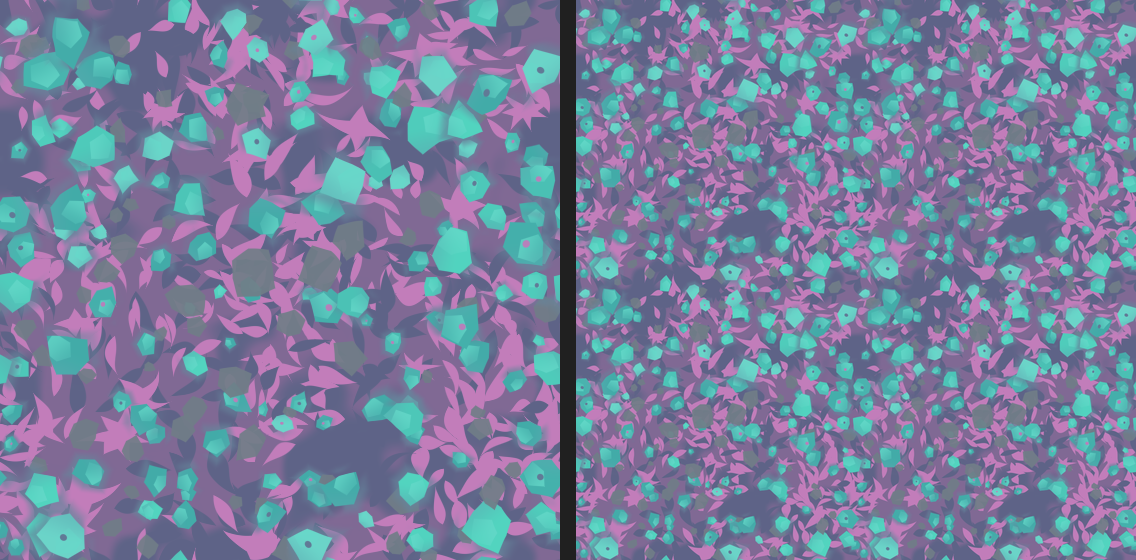
Left: one tile. Right: repeated 2 by 2.
Give the GLSL for this pattern, as a WebGL 1 fragment shader.

```glsl
precision highp float;
uniform vec2 u_resolution;

const float TAU = 6.2831853;

float hash(vec2 p, float seed) {
  return fract(sin(dot(p, vec2(127.1, 311.7)) + seed * 74.7) * 43758.5453);
}

// Value noise that wraps after n cells
float wrapNoise(vec2 uv, float n, float seed) {
  vec2 cell = floor(uv * n), f = fract(uv * n);
  f = f * f * (3.0 - 2.0 * f);
  vec2 a = mod(cell, n), b = mod(cell + 1.0, n);
  return mix(mix(hash(a, seed), hash(vec2(b.x, a.y), seed), f.x),
             mix(hash(vec2(a.x, b.y), seed), hash(b, seed), f.x), f.y);
}

vec2 direction(float angle) { return vec2(cos(angle), sin(angle)); }

vec2 rotate(vec2 p, float angle) {
  vec2 d = direction(angle);
  return vec2(d.x * p.x + d.y * p.y, d.x * p.y - d.y * p.x);
}

float fill(float d, float n) {
  float soft = n * max(0.0011, 0.75 / u_resolution.y);
  return 1.0 - smoothstep(-soft, soft, d);
}

// Irregular polygon of unit size; notch pulls in every second corner
float corner(float k, float notch, vec2 id, float seed) {
  return mix(0.62, 1.0, hash(id, seed + k * 1.37)) * mix(1.0, notch, mod(k, 2.0));
}

float polygon(vec2 p, float sides, float notch, vec2 id, float seed) {
  float k = floor((atan(p.y, p.x) / TAU + 0.5) * sides);
  vec2 a = corner(mod(k, sides), notch, id, seed) * direction((k / sides - 0.5) * TAU);
  vec2 b = corner(mod(k + 1.0, sides), notch, id, seed) * direction(((k + 1.0) / sides - 0.5) * TAU);
  vec2 e = b - a;
  return (e.y * (p.x - a.x) - e.x * (p.y - a.y)) / length(e);
}

// Curved pointed slivers, gathered in drifts
float leaves(vec2 uv, float n, float seed, float density) {
  float ink = 0.0;
  for (int j = -1; j <= 1; j++) for (int i = -1; i <= 1; i++) {
    vec2 cell = floor(uv * n) + vec2(i, j), id = mod(cell, n);
    vec2 center = cell + vec2(hash(id, seed), hash(id, seed + 1.0));
    float drift = 0.7 * wrapNoise(center / n, 6.0, seed + 2.0) + 0.3 * hash(id, seed + 3.0);
    float angle = 9.0 * wrapNoise(center / n, 5.0, seed + 4.0) + 1.6 * hash(id, seed + 5.0);
    vec2 p = rotate(uv * n - center, angle);
    p.y += (hash(id, seed + 6.0) - 0.5) * p.x * p.x;
    float t = p.x / mix(0.45, 0.9, hash(id, seed + 7.0));
    float width = mix(0.12, 0.27, hash(id, seed + 8.0)) * (1.0 - t * t) * (1.0 + 0.6 * clamp(t, -1.0, 1.0));
    ink = max(ink, fill(abs(p.y) - width, n) * step(1.0 - density, drift));
  }
  return ink;
}

// Spiky stars with swirled points
float bursts(vec2 uv, float n, float seed, float chance) {
  float ink = 0.0;
  for (int j = -1; j <= 1; j++) for (int i = -1; i <= 1; i++) {
    vec2 cell = floor(uv * n) + vec2(i, j), id = mod(cell, n);
    vec2 p = uv * n - cell - vec2(hash(id, seed), hash(id, seed + 1.0));
    float size = mix(0.3, 0.6, hash(id, seed + 2.0));
    p = rotate(p, 1.2 * (hash(id, seed + 3.0) - 0.5) * length(p) / size) * vec2(1.0, 1.25) / size;
    float spikes = 2.0 * floor(mix(4.0, 8.0, hash(id, seed + 4.0)));
    float d = polygon(p, spikes, 0.42, id, seed + 5.0);
    ink = max(ink, fill(d * size, n) * step(hash(id, seed + 30.0), chance));
  }
  return ink;
}

// Faceted petals with a smudged surround, some plain grey
void petals(inout vec3 color, vec2 uv, float n, float seed, float chance, float greyShare) {
  float streak = smoothstep(0.4, 0.7, wrapNoise(uv + 0.03 * wrapNoise(uv, 16.0, 3.0), 26.0, seed));
  for (int j = -1; j <= 1; j++) for (int i = -1; i <= 1; i++) {
    vec2 cell = floor(uv * n) + vec2(i, j), id = mod(cell, n);
    if (hash(id, seed) > chance) continue;
    vec2 p = uv * n - cell - mix(vec2(0.1), vec2(0.9), vec2(hash(id, seed + 1.0), hash(id, seed + 2.0)));
    float size = mix(0.22, 0.54, hash(id, seed + 3.0));
    float tone = hash(id, seed + 4.0), sides = floor(mix(5.0, 9.0, hash(id, seed + 5.0)));
    p = rotate(p, TAU * hash(id, seed + 6.0)) / size;
    float d = polygon(p, sides, 0.88, id, seed + 7.0);
    float body = fill(d * size, n);
    if (hash(id, seed + 20.0) < greyShare) {
      color = mix(color, vec3(0.44, 0.49, 0.53), body * 0.92);
      continue;
    }
    float halo = (1.0 - smoothstep(0.0, 0.55, d)) * streak;
    color = mix(color, vec3(0.40, 0.52, 0.61), halo * 0.7);
    vec3 teal = mix(vec3(0.26, 0.67, 0.66), vec3(0.32, 0.83, 0.75), smoothstep(0.25, 0.7, tone));
    teal = mix(teal, vec3(0.46, 0.83, 0.80), 0.7 * step(0.8, tone));
    teal = mix(teal, vec3(0.36, 0.66, 0.69), 0.45 * smoothstep(-0.2, 0.9, p.x + 0.5 * p.y));
    vec2 q = p + 0.25 * direction(TAU * tone * 5.0);
    float facet = fill(polygon(q / 0.62, 5.0, 1.0, id, seed + 21.0) * size * 0.62, n);
    teal = mix(teal, vec3(0.40, 0.85, 0.79), facet * mix(0.75, 0.25, smoothstep(-0.5, 0.5, q.y)));
    float dotInk = fill((length(p) - 0.12) * size, n) * step(hash(id, seed + 31.0), 0.3);
    teal = mix(teal, mix(vec3(0.72, 0.50, 0.73), vec3(0.38, 0.48, 0.59), step(0.5, fract(tone * 7.0))), dotInk);
    color = mix(color, teal, body);
  }
}

void main() {
  vec2 uv = gl_FragCoord.xy / u_resolution;
  vec2 bent = uv + 0.009 * (vec2(wrapNoise(uv, 22.0, 1.0), wrapNoise(uv, 22.0, 2.0)) - 0.5);

  // Purple ground with slate shadows
  float shade = 0.65 * wrapNoise(bent, 7.0, 11.0) + 0.35 * wrapNoise(bent, 17.0, 12.0);
  vec3 slate = vec3(0.37, 0.39, 0.53);
  vec3 color = mix(vec3(0.50, 0.41, 0.58), slate, smoothstep(0.5, 0.64, shade));
  color = mix(color, slate, leaves(bent, 17.0, 40.0, 0.5));

  // Pink foliage
  float pink = max(bursts(bent, 7.0, 60.0, 0.5), leaves(bent, 18.0, 100.0, 0.46));
  pink = max(pink, leaves(bent, 23.0, 120.0, 0.45));
  color = mix(color, vec3(0.76, 0.49, 0.73), pink);
  color = mix(color, slate, leaves(bent, 21.0, 140.0, 0.3));

  // Petals, small ones below large ones
  petals(color, bent, 16.0, 160.0, 0.45, 0.35);
  petals(color, bent, 10.0, 200.0, 0.92, 0.17);
  gl_FragColor = vec4(color, 1.0);
}
```
